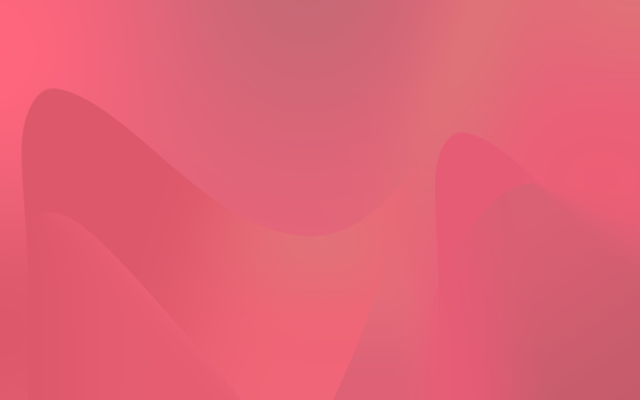
A Shadertoy shader for this background:

```glsl
// Soft rose backdrop: broad colour glows under two rounded, folded waves.
// Each fold is a curve-bounded mask whose fill is a blend of gaussian glows;
// some edges dissolve so that neighbouring sheets melt into one another.

#define ROSE      vec3(0.91, 0.39, 0.475)
#define HOT_PINK  vec3(1.00, 0.40, 0.49)
#define DUSTY     vec3(0.78, 0.41, 0.46)
#define PEACH     vec3(0.875, 0.45, 0.47)
#define CRIMSON   vec3(0.865, 0.345, 0.415)
#define CORAL     vec3(0.94, 0.395, 0.465)
#define RASPBERRY vec3(0.90, 0.36, 0.46)
#define WINE      vec3(0.775, 0.36, 0.42)
#define WAVE_SPAN 0.65

float glow(vec2 p, vec2 center, vec2 radius) {
    vec2 q = (p - center) / radius;
    return exp(-dot(q, q));
}

// Antialiased coverage, positive distance is inside.
float cover(float d) {
    float px = 1.0 / iResolution.y;
    return smoothstep(-px, px, d);
}

// Wave crest falling to a trough, then rising as a parabola.
float waveHeight(float x, vec2 peak, float depth) {
    float t = clamp((x - peak.x) / WAVE_SPAN, 0.0, 1.0);
    float rise = max(x - peak.x - WAVE_SPAN, 0.0);
    float fall = 0.5 - 0.5 * cos(3.14159 * pow(t, 0.85));
    return peak.y - depth * fall + 2.65 * rise * rise;
}

// Wave with a rounded, slightly overhanging left shoulder.
float foldMask(vec2 p, vec2 peak, vec2 radius, float depth, float lean) {
    vec2 center = peak - vec2(0.0, radius.y);
    if (p.x > peak.x) return cover(waveHeight(p.x, peak, depth) - p.y);
    if (p.y > center.y) return cover((1.0 - length((p - center) / radius)) * radius.x);
    float left = peak.x - radius.x + lean * smoothstep(0.0, 0.3, center.y - p.y);
    return cover(p.x - left);
}

vec3 backdrop(vec2 p) {
    vec3 c = mix(ROSE, DUSTY, glow(p, vec2(0.76, 1.08), vec2(0.42, 0.46)));
    c = mix(c, HOT_PINK, glow(p, vec2(-0.02, 0.86), vec2(0.34, 0.42)));
    c = mix(c, vec3(0.925, 0.37, 0.46), glow(p, vec2(1.5, 0.56), vec2(0.32, 0.25)));
    // Peach ray leaning across the sheet, and its echo in the corner.
    float ray = (p.x - 0.86 - 0.35 * p.y) / (p.x > 0.86 + 0.35 * p.y ? 0.16 : 0.12);
    c = mix(c, PEACH, 0.9 * exp(-ray * ray) * smoothstep(0.1, 0.9, p.y));
    c = mix(c, PEACH, 0.9 * glow(p, vec2(1.58, 1.04), vec2(0.24, 0.2)));
    c = mix(c, RASPBERRY, 0.8 * glow(p, vec2(1.12, 0.0), vec2(0.16, 0.25)));
    return mix(c, CRIMSON, glow(p, vec2(0.0, 0.17), vec2(0.3, 0.3)));
}

// Band between the left wave's crest and its inner fold.
vec3 leftBand(vec2 p) {
    vec3 c = mix(CRIMSON, CORAL, smoothstep(0.35, 0.85, p.x + 0.35 * (0.5 - p.y)));
    c = mix(c, PEACH, 0.85 * glow(p, vec2(0.8, 0.4), vec2(0.22, 0.16)));
    return mix(c, CORAL, 0.6 * glow(p, vec2(0.72, 0.0), vec2(0.2, 0.2)));
}

void mainImage(out vec4 fragColor, in vec2 fragCoord) {
    vec2 p = fragCoord / iResolution.y;
    vec3 color = backdrop(p);

    // Left wave, dissolving toward the peach ray.
    float leftWave = foldMask(p, vec2(0.131, 0.779), vec2(0.077, 0.154), 0.369, 0.015);
    leftWave *= 1.0 - smoothstep(0.93, 1.08, p.x);
    color = mix(color, leftBand(p), leftWave);

    // Inner fold: a hyperbolic crest with a faint light rim.
    float run = p.x - 0.125;
    float crest = 0.469 - 1.2 * (sqrt(run * run + 0.01) - 0.1) - p.y;
    vec3 inner = mix(CRIMSON, vec3(0.90, 0.365, 0.445), smoothstep(0.0, 0.4, p.x));
    inner += vec3(0.02, 0.012, 0.014) * exp(-max(crest, 0.0) / 0.04);
    color = mix(color, inner, cover(crest) * smoothstep(0.05, 0.15, p.x));

    // Steep sheet rising from the valley, its edge fading with height.
    float steep = p.x - 0.833 - 0.47 * p.y + 0.26 * p.y * p.y;
    vec3 sheet = mix(vec3(0.87, 0.38, 0.46), vec3(0.895, 0.425, 0.475),
                     smoothstep(0.02, 0.32, p.y));
    float sheetFade = (1.0 - smoothstep(0.2, 0.48, p.y)) * (1.0 - smoothstep(0.98, 1.12, p.x));
    color = mix(color, sheet, cover(steep) * sheetFade);

    // Right wave, its crest melting into the glow behind it.
    float rightWave = foldMask(p, vec2(1.152, 0.669), vec2(0.0645, 0.127), 0.44, 0.01);
    rightWave *= 1.0 - smoothstep(1.27, 1.42, p.x);
    rightWave *= smoothstep(0.1, 0.34, p.y);
    color = mix(color, RASPBERRY, rightWave);

    // Wine-dark inner fold: crisp on the left, soft on the right.
    float offset = p.x - 1.333;
    float left = min(offset, 0.0);
    float right = max(offset, 0.0);
    float depth = 0.542 - 4.6 * left * left - 0.55 * right - p.y;
    float soft = 1.0 / iResolution.y + 0.45 * right;
    float fold = smoothstep(-soft, soft, depth);
    vec3 shade = mix(vec3(0.855, 0.375, 0.45), WINE,
                     smoothstep(0.0, 0.65, 0.6 * offset + 0.9 * (0.5 - p.y)));
    float side = smoothstep(1.08, 1.34, p.x + 0.2 * (p.y - 0.3));
    color = mix(color, mix(RASPBERRY, shade, side), fold * smoothstep(1.08, 1.17, p.x + 0.1 * p.y));

    fragColor = vec4(color, 1.0);
}
```
